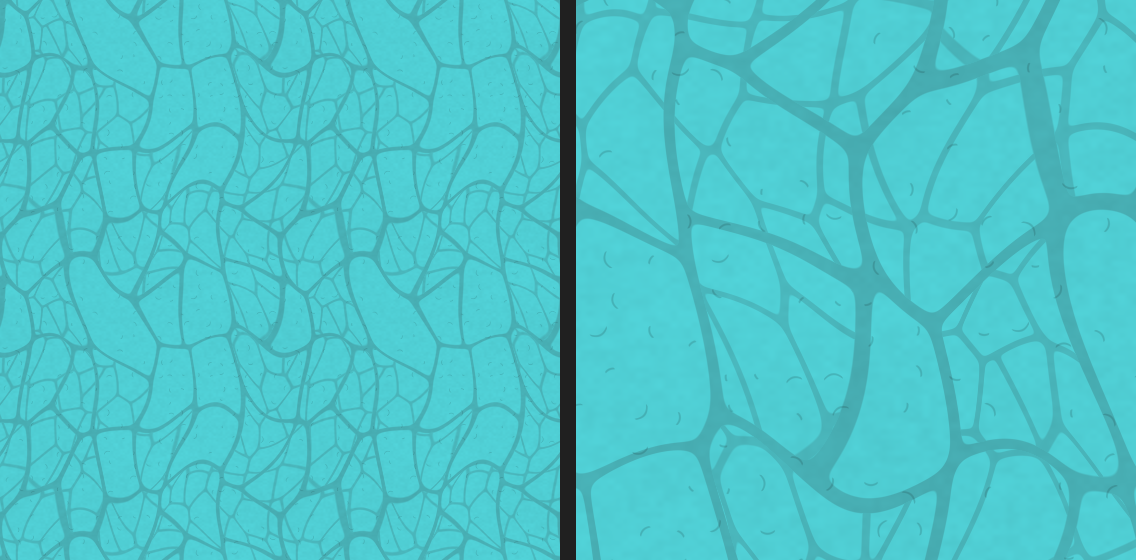
Left: the whole. Right: its middle third, enlarged.
Write a WebGL 1 fragment shader that draws this pattern.

```glsl
precision highp float;

uniform vec2 u_resolution;

const float TAU = 6.2831853;
const float REPEATS = 2.0;
const vec3 GROUND = vec3(0.312, 0.810, 0.832);
const vec3 VEIN = vec3(0.278, 0.675, 0.695);

float hash(vec2 p, float seed) {
  vec3 q = fract(vec3(p.xyx) * vec3(0.1031, 0.1030, 0.0973) + seed * 0.137);
  q += dot(q, q.yzx + 33.33);
  return fract((q.x + q.y) * q.z);
}

vec2 hash2(vec2 p, float seed) {
  return vec2(hash(p, seed), hash(p, seed + 5.3));
}

// Value noise that wraps after "period" cells
float noise(vec2 p, vec2 period, float seed) {
  vec2 x = p * period;
  vec2 i = floor(x);
  vec2 f = fract(x);
  f = f * f * (3.0 - 2.0 * f);
  vec2 a = mod(i, period);
  vec2 b = mod(i + 1.0, period);
  return mix(mix(hash(a, seed), hash(vec2(b.x, a.y), seed), f.x),
             mix(hash(vec2(a.x, b.y), seed), hash(b, seed), f.x), f.y);
}

// Periodic bend that turns straight cell walls into swaying veins
vec2 sway(vec2 p) {
  float x = 0.045 * sin(TAU * p.y + 0.8) + 0.018 * sin(TAU * (2.0 * p.y + p.x));
  float y = 0.050 * sin(TAU * 2.0 * p.x + 1.7) + 0.020 * sin(TAU * (3.0 * p.x - p.y));
  return p + vec2(x, y);
}

// Wrapping cells: x = distance to the rounded wall in tile units, yz = cell id
vec3 cellWalls(vec2 p, vec2 grid, float rounding, float seed) {
  vec2 x = p * grid;
  vec2 base = floor(x);
  vec2 f = x - base;
  vec2 nearCell = vec2(0.0);
  vec2 nearOffset = vec2(0.0);
  float nearest = 1e3;
  for (int j = -1; j <= 1; j++) {
    for (int i = -1; i <= 1; i++) {
      vec2 cell = vec2(float(i), float(j));
      vec2 r = cell + hash2(mod(base + cell, grid), seed) - f;
      float d = dot(r, r);
      if (d < nearest) {
        nearest = d;
        nearCell = cell;
        nearOffset = r;
      }
    }
  }
  float sum = 0.0;
  for (int j = -2; j <= 2; j++) {
    for (int i = -2; i <= 2; i++) {
      vec2 cell = nearCell + vec2(float(i), float(j));
      vec2 r = cell + hash2(mod(base + cell, grid), seed) - f;
      vec2 across = r - nearOffset;
      if (dot(across, across) > 1e-4) {
        float d = dot(0.5 * (r + nearOffset), across) / length(across * grid);
        sum += exp(-d / rounding);
      }
    }
  }
  return vec3(-log(max(sum, 1e-20)) * rounding, mod(base + nearCell, grid));
}

float stroke(float d, float halfWidth, float blur) {
  return 1.0 - smoothstep(halfWidth - blur, halfWidth + blur, d);
}

// Short curved paper fibres, at most one per grid cell
float fibres(vec2 p, float grid, float blur) {
  vec2 cell = floor(p * grid);
  vec2 q = fract(p * grid) - 0.3 - 0.4 * hash2(cell, 2.0);
  float angle = TAU * hash(cell, 3.0);
  q = mat2(cos(angle), -sin(angle), sin(angle), cos(angle)) * q;
  float halfLength = 0.05 + 0.17 * hash(cell, 4.0);
  q.y += 2.0 * q.x * q.x;
  q.x -= clamp(q.x, -halfLength, halfLength);
  return stroke(length(q) / grid, 0.0012, blur) * step(0.6, hash(cell, 6.0));
}

void main() {
  vec2 p = fract(gl_FragCoord.xy / u_resolution * REPEATS);
  float blur = 0.8 * REPEATS / min(u_resolution.x, u_resolution.y);
  vec2 bent = sway(p);

  // Heavy veins, swelling and thinning along their length
  vec3 major = cellWalls(bent, vec2(6.0, 4.0), 0.006, 1.0);
  float swell = noise(p, vec2(4.0), 7.0);
  float heavy = stroke(major.x, mix(0.0035, 0.0105, swell), blur);

  // Thin veins subdivide some of the large cells
  vec3 minor = cellWalls(bent + 0.37, vec2(11.0, 8.0), 0.003, 9.0);
  float divided = step(0.36, hash(major.yz, 11.0));
  float thin = stroke(minor.x, mix(0.0028, 0.0048, swell), blur) * divided;
  float ink = max(heavy, 0.8 * thin);
  ink *= 0.86 + 0.14 * noise(p, vec2(9.0), 13.0);

  // Paper grain, soft mottling and fibres
  float grain = noise(p, vec2(120.0, 150.0), 15.0) + noise(p, vec2(60.0, 80.0), 17.0) - 1.0;
  float mottle = noise(p, vec2(5.0), 19.0) - 0.5;
  vec3 color = mix(GROUND, VEIN, ink);
  color *= 1.0 + 0.025 * grain + 0.02 * mottle;
  color *= 1.0 - 0.14 * fibres(p, 22.0, blur);
  gl_FragColor = vec4(color, 1.0);
}
```
